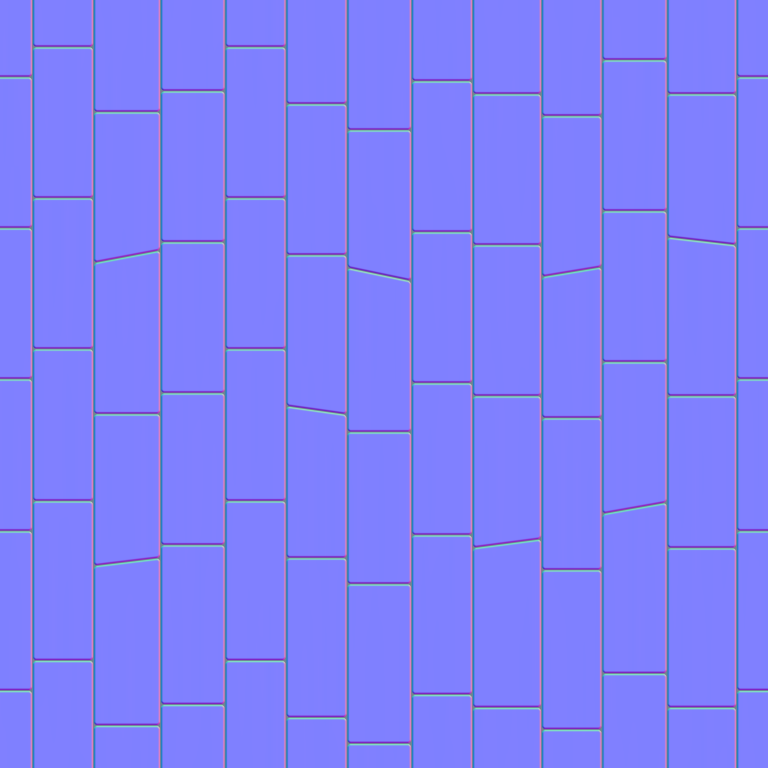
Reproduce this texture map procedurally as a WebGL 2 fragment shader.

```glsl
#version 300 es
precision highp float;

uniform vec2 u_resolution;
out vec4 fragColor;

// Plank columns: left edges, and height of the first joint in each
const float columnEdge[13] = float[13](0.0, 0.0794, 0.1667, 0.2507, 0.3301, 0.4095,
    0.4935, 0.5729, 0.6628, 0.7415, 0.8262, 0.9167, 1.0);
const float columnStart[12] = float[12](0.0612, 0.1458, 0.1185, 0.0612, 0.1354, 0.1693,
    0.1055, 0.1224, 0.1510, 0.0781, 0.1224, 0.1003);
const float rowEdge[6] = float[6](0.0, 0.1966, 0.3932, 0.5911, 0.7988, 1.0);

// Slanted cuts: column, row, shift of the left end, shift of the right end
const vec4 slantedCut[8] = vec4[8](
    vec4(1, 1, 0, -0.0165), vec4(1, 3, 0, -0.0105),
    vec4(4, 2, 0, 0.0112), vec4(5, 1, -0.0175, 0),
    vec4(7, 3, 0, -0.0117), vec4(8, 1, 0.0130, 0),
    vec4(9, 3, 0, -0.0150), vec4(10, 1, -0.0104, 0));

float hash(vec2 p) {
    p = fract(p * vec2(0.1031, 0.1137));
    p += dot(p, p.yx + 33.33);
    return fract((p.x + p.y) * p.x * 17.0);
}

float noise(vec2 p) {
    vec2 cell = floor(p), f = fract(p);
    f = f * f * (3.0 - 2.0 * f);
    return mix(mix(hash(cell), hash(cell + vec2(1, 0)), f.x),
               mix(hash(cell + vec2(0, 1)), hash(cell + vec2(1, 1)), f.x), f.y);
}

// Height of a joint at u across its column, and its end-to-end drop
vec2 joint(int column, int row, float u) {
    vec2 result = vec2(rowEdge[row], 0.0);
    for (int i = 0; i < 8; i++) {
        vec4 cut = slantedCut[i];
        if (ivec2(cut.xy) == ivec2(column, row))
            result += vec2(mix(cut.z, cut.w, u), cut.w - cut.z);
    }
    return result;
}

vec3 plankNormalColor(vec2 p) {
    // Locate the plank, measuring downward from the top
    float x = fract(p.x - 0.0423);
    int column = 0;
    for (int i = 1; i < 12; i++)
        if (x >= columnEdge[i]) column = i;
    float width = columnEdge[column + 1] - columnEdge[column];
    float u = (x - columnEdge[column]) / width;
    float y = fract(1.0 - p.y - columnStart[column]);
    int row = 0;
    for (int i = 1; i < 5; i++)
        if (y >= joint(column, i, u).x) row = i;
    vec2 top = joint(column, row, u);
    vec2 bottom = joint(column, row + 1, u);

    // Rounded distance to the nearest edge and its outward direction
    float radius = 0.005;
    float above = y - top.x, below = bottom.x - y;
    vec2 toEdge = vec2(min(u, 1.0 - u) * width, min(above, below));
    vec2 inset = max(radius - toEdge, 0.0);
    float edgeDistance = radius - length(inset);
    float slope = (above < below ? top.y : bottom.y) / width;
    vec2 sideX = vec2(u < 0.5 ? -1.0 : 1.0, 0.0);
    vec2 sideY = (above < below ? 1.0 : -1.0) * vec2(slope, 1.0);
    vec2 outward = inset.x * sideX + inset.y * sideY;
    outward /= max(length(outward), 0.00001);

    // Flat face with faint lengthwise grain
    float grain = noise(vec2(x * 110.0, y * 4.0 + float(column * 7 + row * 13)));
    vec3 normal = vec3((grain - 0.5) * 0.022, 0.0, 1.0);

    // Bevel and dark gap
    float bevel = 1.0 - smoothstep(0.0012, 0.0035, edgeDistance);
    normal = mix(normal, vec3(outward * 0.78, 0.5), bevel);
    vec3 gapColor = vec3(0.45, 0.51, 0.56);
    float gap = 1.0 - smoothstep(0.0001, 0.0010, edgeDistance);
    return mix(normal * 0.5 + 0.5, gapColor, gap);
}

void main() {
    // Average a 3 by 3 grid of samples for smooth edges
    vec3 color = vec3(0.0);
    for (int j = -1; j <= 1; j++)
        for (int i = -1; i <= 1; i++) {
            vec2 offset = vec2(i, j) / 3.0;
            color += plankNormalColor((gl_FragCoord.xy + offset) / u_resolution);
        }
    fragColor = vec4(color / 9.0, 1.0);
}
```
